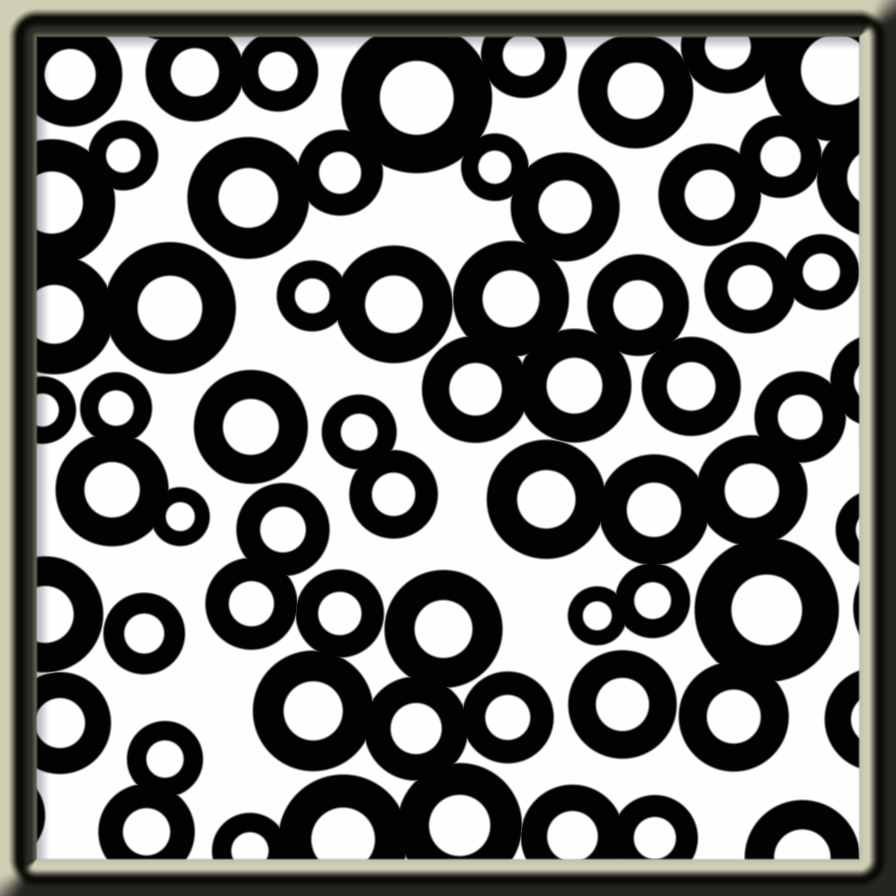
A three.js fragment shader for this pattern:

```glsl
// Black rings of mixed sizes scattered on white inside a bevelled dark frame.
// Ring centres come from a jittered, staggered grid; each radius is a weighted
// share of the gap to the neighbours. The frame is a lit profile of a box distance.

#define CELLS 8.2          // grid cells across the canvas
#define JITTER 0.56        // spread of the centres, in cells
#define GROWTH 1.15        // above 1 lets neighbouring rings overlap
#define MIN_RADIUS 0.27    // in cells
#define MAX_RADIUS 0.69    // in cells
#define HOLE 0.49          // hole radius as a share of the ring radius
#define FRAME 0.0412       // frame width
#define SOFTNESS 0.0018    // half width of a smoothed edge
#define SHADOW 0.016       // reach of the frame's shadow on the paper

varying vec2 vUv;

const vec3 PAPER = vec3(0.995);
const vec3 INK = vec3(0.008, 0.008, 0.006);
const vec3 CREAM = vec3(0.81, 0.81, 0.71);
const vec3 SILVER = vec3(0.75, 0.75, 0.70);
const vec3 OLIVE = vec3(0.18, 0.18, 0.15);
const vec3 GROOVE = vec3(0.04, 0.04, 0.03);
const vec3 SHADE = vec3(0.74, 0.74, 0.78);

vec3 hash3(vec2 p) {
  vec3 q = fract(vec3(p.xyx) * vec3(0.1031, 0.1030, 0.0973) + 0.37);
  q += dot(q, q.yxz + 33.33);
  return fract((q.xxy + q.yzz) * q.zyx);
}

// Centre of the ring in a cell (xy) and its size weight (z)
vec3 ringSeed(vec2 cell) {
  vec3 h = hash3(cell + 17.0);
  float stagger = 0.5 * mod(cell.y, 2.0) - 0.25;
  vec2 centre = cell + 0.5 + vec2(stagger, 0.0) + JITTER * (h.xy - 0.5);
  return vec3(centre, mix(0.42, 1.0, h.z));
}

// Radius that shares the space with the surrounding rings by weight
float ringRadius(vec2 cell, vec3 seed) {
  float radius = MAX_RADIUS;
  for (int j = -1; j <= 1; j++) {
    for (int i = -1; i <= 1; i++) {
      if (i == 0 && j == 0) continue;
      vec3 other = ringSeed(cell + vec2(float(i), float(j)));
      float share = seed.z / (seed.z + other.z);
      radius = min(radius, GROWTH * share * distance(seed.xy, other.xy));
    }
  }
  return max(radius, MIN_RADIUS);
}

// Signed distance to the union of all rings, in canvas units
float ringsDistance(vec2 uv) {
  vec2 p = uv * CELLS;
  vec2 home = floor(p);
  float nearest = 1.0;
  for (int j = -1; j <= 1; j++) {
    for (int i = -1; i <= 1; i++) {
      vec2 cell = home + vec2(float(i), float(j));
      vec3 seed = ringSeed(cell);
      float reach = distance(p, seed.xy);
      if (reach > MAX_RADIUS + 0.1) continue;
      float radius = ringRadius(cell, seed);
      nearest = min(nearest, max(reach - radius, HOLE * radius - reach));
    }
  }
  return nearest / CELLS;
}

// Frame colour: t runs from the outer edge (0) to the window (1),
// facing is 1 on the upper left sides and 0 on the lower right ones
vec3 frameColour(float t, float facing) {
  float groove = smoothstep(0.32, 0.52, t) * (1.0 - smoothstep(0.56, 0.8, t));
  vec3 upper = mix(OLIVE, GROOVE, groove);
  upper = mix(CREAM, upper, smoothstep(0.2, 0.48, t));
  upper = mix(upper, OLIVE * 2.2, smoothstep(0.82, 1.0, t));

  float ridge = smoothstep(0.2, 0.42, t) * (1.0 - smoothstep(0.44, 0.56, t));
  vec3 lower = mix(OLIVE * 0.8, GROOVE, ridge);
  lower = mix(lower, CREAM, smoothstep(0.5, 0.76, t));
  lower = mix(lower, SILVER, smoothstep(0.82, 1.0, t));
  return mix(lower, upper, facing);
}

void main() {
  // Distance to the window, and the direction its nearest side faces
  vec2 p = vUv - 0.5;
  vec2 q = abs(p) - (0.5 - FRAME);
  float outside = length(max(q, 0.0)) + min(max(q.x, q.y), 0.0);
  vec2 normal = sign(p) * normalize(max(q, 0.0) + 1e-5);
  float facing = smoothstep(-0.4, 0.4, dot(normal, vec2(-0.707, 0.707)));

  // Paper with a soft shadow below the upper left sides, then the rings
  float lit = smoothstep(0.0, SHADOW, min(vUv.x, 1.0 - vUv.y) - FRAME);
  vec3 colour = mix(SHADE, PAPER, lit);
  float ring = smoothstep(SOFTNESS, -SOFTNESS, ringsDistance(vUv));
  colour = mix(colour, INK, ring);

  // Frame on top
  vec3 frame = frameColour(1.0 - outside / FRAME, facing);
  colour = mix(colour, frame, smoothstep(-SOFTNESS, SOFTNESS, outside));
  gl_FragColor = vec4(colour, 1.0);
}
```
